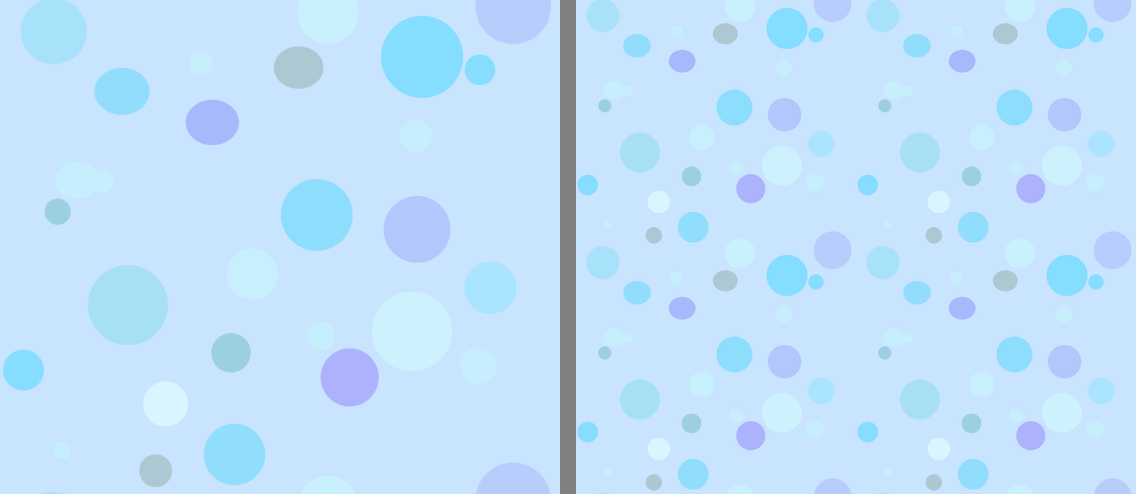
Left: one tile. Right: repeated 2 by 2.
Give the GLSL for this background, as a Shadertoy shader.

```glsl
// Flat pastel discs scattered over a pale blue ground.
// One disc per cell of a staggered, jittered 6 x 5 grid; a permuted rank
// gives each its kind, size and tint, and wrapped distances make it tile.

vec2 hash2(float n) {
    return fract(sin(vec2(n * 12.71 + 3.1, n * 26.93 + 7.7)) * 4375.85);
}

// Radius (in canvas heights) and tint for a rank from 0 to 27.
float discStyle(float rank, out vec3 tint) {
    if (rank < 11.0) {                       // pale aqua
        float t = rank / 10.0;
        tint = mix(vec3(0.776, 0.933, 0.992), vec3(0.804, 0.949, 0.996), pow(t, 8.0));
        if (rank == 7.0) tint = vec3(0.85, 0.96, 1.0);
        return 0.0176 + 0.038 * t + 0.025 * pow(t, 8.0);
    }
    if (rank < 17.0) {                       // bright cyan
        float t = (rank - 11.0) / 5.0;
        tint = mix(vec3(0.60, 0.87, 0.98), vec3(0.52, 0.865, 1.0), sqrt(hash2(rank).x));
        return 0.031 + 0.052 * t;
    }
    if (rank < 20.0) {                       // soft cyan
        float t = (rank - 17.0) / 2.0;
        tint = mix(vec3(0.665, 0.895, 1.0), vec3(0.655, 0.878, 0.957), t);
        return 0.053 + 0.028 * t;
    }
    if (rank < 24.0) {                       // lavender
        float j = rank - 20.0;
        tint = vec3(0.655 + 0.024 * j, 0.75 - 0.06 * sin(j * 1.57 + 0.5), 0.99);
        return 0.05 + 0.0088 * j;
    }
    float j = rank - 24.0;                   // grey teal
    tint = mix(vec3(0.615, 0.81, 0.89), vec3(0.68, 0.784, 0.824), mod(j, 2.0));
    return 0.0265 + 0.0067 * j;
}

void mainImage(out vec4 fragColor, in vec2 fragCoord) {
    vec2 uv = fragCoord / iResolution.xy;
    vec2 aspect = vec2(iResolution.x / iResolution.y, 1.0);
    float pixel = 1.0 / iResolution.y;
    vec3 color = vec3(0.784, 0.894, 1.0);

    for (int i = 0; i < 30; i++) {
        float rank = mod(float(i) * 7.0, 30.0);
        if (rank > 27.5) continue;           // two cells stay empty

        vec3 tint;
        float radius = discStyle(rank, tint);

        // Larger discs wander less, so overlaps stay rare.
        vec2 cell = vec2(i % 6, i / 6);
        cell.y += 0.5 * mod(cell.x, 2.0);
        vec2 jitter = (hash2(rank + 40.0) * 2.0 - 1.0) * (0.56 - 5.0 * radius);
        vec2 center = (cell + 0.5 + jitter) / vec2(6.0, 5.0);

        // Shortest offset across the wrapped edges; a few discs are ovals.
        vec2 offset = (fract(uv - center + 0.5) - 0.5) * aspect;
        if (mod(rank, 7.0) == 6.0) offset /= vec2(1.08, 0.92);

        float edge = length(offset) - radius;
        color = mix(color, tint, smoothstep(0.75 * pixel, -0.75 * pixel, edge));
    }
    fragColor = vec4(color, 1.0);
}
```
